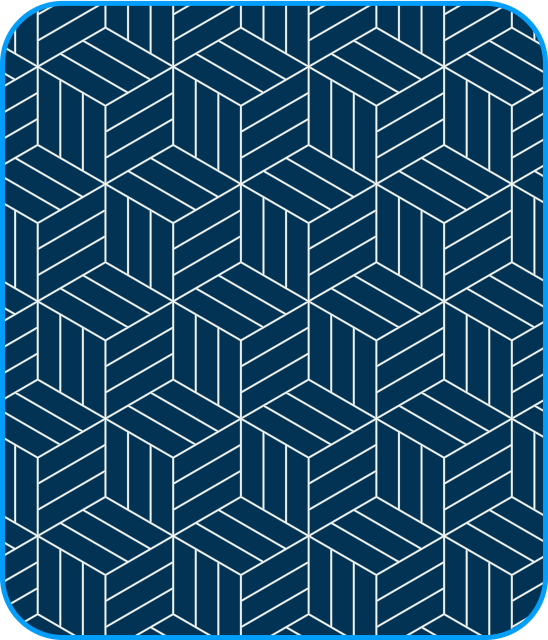
Give the GLSL for this pattern, as a Shadertoy shader.

```glsl
// Navy panel of stacked isometric cubes drawn in thin pale lines, inside a
// blue rounded frame. Space is split into hexagons, each hexagon into three
// rhombic faces, and every face is ruled into three planks.

const float ROOT3 = 1.7320508;

// Offset from the centre of the nearest pointy-top hexagon of unit side.
vec2 hexCell(vec2 p) {
    vec2 period = vec2(ROOT3, 3.0);
    vec2 a = mod(p + 0.5 * period, period) - 0.5 * period;
    vec2 b = mod(p, period) - 0.5 * period;
    return dot(a, a) < dot(b, b) ? a : b;
}

// Distance to the nearest of a set of parallel lines.
float lineDistance(float x, float spacing) {
    return abs(fract(x / spacing + 0.5) - 0.5) * spacing;
}

// Distance to the edges and plank seams of the cubes.
float cubeLines(vec2 p) {
    vec2 q = hexCell(p);
    // Projections on three axes 120 degrees apart
    vec3 k = vec3(q.x, -0.5 * q.x + 0.5 * ROOT3 * q.y,
                       -0.5 * q.x - 0.5 * ROOT3 * q.y);
    // Face coordinates: x across the plank ends, y across the planks
    vec2 face;
    if (k.x > 0.0 && k.y < 0.0) face = vec2(k.x, -k.y);       // right
    else if (k.y > 0.0 && k.z < 0.0) face = vec2(k.y, -k.z);  // top
    else face = vec2(k.z, -k.x);                              // left
    return min(lineDistance(face.x, ROOT3 / 2.0),
               lineDistance(face.y, ROOT3 / 6.0));
}

float roundedBox(vec2 p, vec2 halfSize, float radius) {
    vec2 d = abs(p) - halfSize + radius;
    return length(max(d, 0.0)) + min(max(d.x, d.y), 0.0) - radius;
}

void mainImage(out vec4 fragColor, in vec2 fragCoord) {
    vec2 uv = fragCoord / iResolution.y;
    float aspect = iResolution.x / iResolution.y;
    float pixel = 1.0 / iResolution.y;

    // Cube lines on navy
    float side = 0.1222;
    float d = cubeLines((uv - vec2(0.2706, 0.6514)) / side) * side;
    float ink = 1.0 - smoothstep(0.00156 - 0.75 * pixel, 0.00156 + 0.75 * pixel, d);
    vec3 color = mix(vec3(0.008, 0.2, 0.33), vec3(0.95, 0.965, 0.95), ink);

    // Blue frame, then white outside its rounded corners
    float box = roundedBox(uv - vec2(0.5 * aspect, 0.4993),
                           vec2(0.5 * aspect, 0.4993), 0.098);
    color = mix(color, vec3(0.01, 0.62, 0.98), clamp((box + 0.0078) / pixel + 0.5, 0.0, 1.0));
    color = mix(color, vec3(1.0), clamp(box / pixel + 0.5, 0.0, 1.0));

    fragColor = vec4(color, 1.0);
}
```
